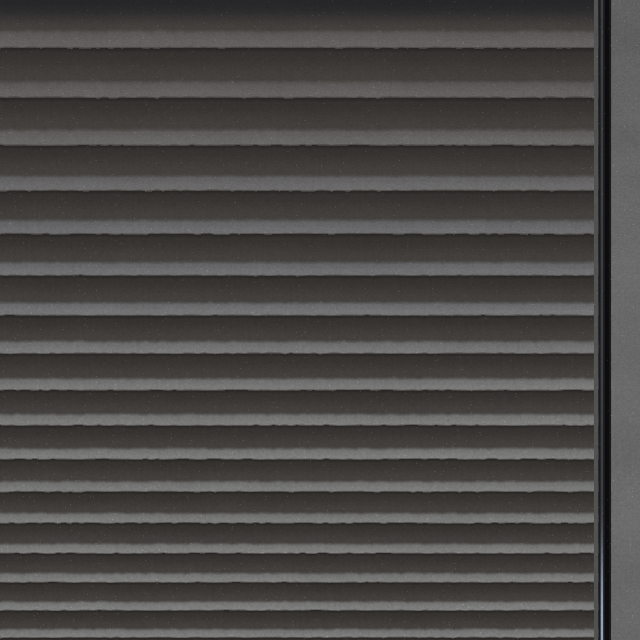
This pattern is drawn by a Shadertoy shader. Its source:

```glsl
// Dark ribbed metal shutter whose slats narrow downward, with a side rail and a wall strip.

float hash(vec2 p) {
    return fract(sin(dot(p, vec2(127.1, 311.7))) * 43758.5453);
}

float noise(vec2 p) {
    vec2 i = floor(p), f = fract(p);
    f = f * f * (3.0 - 2.0 * f);
    return mix(mix(hash(i), hash(i + vec2(1, 0)), f.x),
               mix(hash(i + vec2(0, 1)), hash(i + vec2(1, 1)), f.x), f.y);
}

// Soft-edged vertical strip from a to b
float strip(float x, float a, float b, float soft) {
    return smoothstep(a - soft, a + soft, x) - smoothstep(b - soft, b + soft, x);
}

vec3 shutter(vec2 uv, float px) {
    float down = 1.0 - uv.y;

    // Perspective slat coordinate: one unit per slat, compressed toward the bottom
    float wobble = (noise(uv * vec2(110.0, 60.0)) - 0.5) * 0.0018;
    float d = down - 0.0755 + wobble;
    float depth = 0.0797 - 0.024 * d;
    float slat = d / depth;
    float aa = px * 0.0797 / (depth * depth);
    float f = fract(slat);
    float row = hash(vec2(floor(slat), 4.0)) - 0.5;

    // Recessed dark face, lifting toward the next lip
    vec3 face = mix(vec3(0.205, 0.195, 0.185), vec3(0.262, 0.25, 0.24), smoothstep(0.05, 0.62, f));
    face *= 1.0 - 0.2 * (1.0 - smoothstep(0.0, 0.1, f));
    face = mix(face, vec3(0.15, 0.15, 0.16), 1.0 - smoothstep(0.0, 0.045, down));

    // Lit lip: soft upper edge, crisp lower edge, brighter further down
    vec3 lip = mix(vec3(0.365, 0.355, 0.35), vec3(0.465, 0.465, 0.463), smoothstep(0.0, 0.75, down));
    lip += vec3(-0.005, 0.0, 0.014) * strip(down, 0.3, 0.5, 0.12);
    lip *= 0.94 + 0.1 * smoothstep(0.68, 0.92, f) + 0.03 * row;
    float lit = smoothstep(0.63 - aa, 0.71 + aa, f) * (1.0 - smoothstep(0.975 - aa, 1.0, f));
    return mix(face, lip, lit);
}

void mainImage(out vec4 fragColor, in vec2 fragCoord) {
    vec2 uv = fragCoord / iResolution.xy;
    float px = 1.0 / iResolution.y;
    float soft = max(0.0008, 0.6 / iResolution.x);
    vec3 col = shutter(uv, px);

    // Side rail: grey flange, dark groove, thin gleam and black gap
    col = mix(col, vec3(0.32, 0.32, 0.315), strip(uv.x, 0.928, 0.935, soft));
    col = mix(col, vec3(0.11, 0.11, 0.12), strip(uv.x, 0.935, 0.955, soft));
    float gleam = smoothstep(0.22, 0.03, uv.y);
    vec3 gleamColor = mix(vec3(0.23, 0.24, 0.25), vec3(0.58, 0.64, 0.74), gleam);
    col = mix(col, gleamColor, strip(uv.x, 0.9385, 0.9425, soft));
    col = mix(col, vec3(0.05, 0.05, 0.06), strip(uv.x, 0.945, 0.952, soft));

    // Plain wall strip with faint horizontal mottling
    float wall = 0.37 + 0.04 * smoothstep(1.0, 0.6, uv.y);
    wall += 0.02 * (noise(uv * vec2(9.0, 28.0)) - 0.5);
    col = mix(col, vec3(wall), smoothstep(0.955 - soft, 0.955 + soft, uv.x));

    // Fine grain, broad unevenness and scattered pale specks
    float grain = noise(uv * 420.0) - 0.5 + 0.6 * (hash(floor(uv * 512.0)) - 0.5);
    float blotch = noise(uv * vec2(14.0, 22.0)) - 0.5;
    col *= 1.0 + 0.075 * grain + 0.03 * blotch;
    vec2 cell = uv * 230.0;
    vec2 id = floor(cell);
    vec2 center = 0.3 + 0.4 * vec2(hash(id + 17.0), hash(id + 53.0));
    float speck = step(0.965, hash(id)) * smoothstep(0.35, 0.1, length(fract(cell) - center));
    col += 0.075 * speck;

    fragColor = vec4(clamp(col, 0.0, 1.0), 1.0);
}
```
